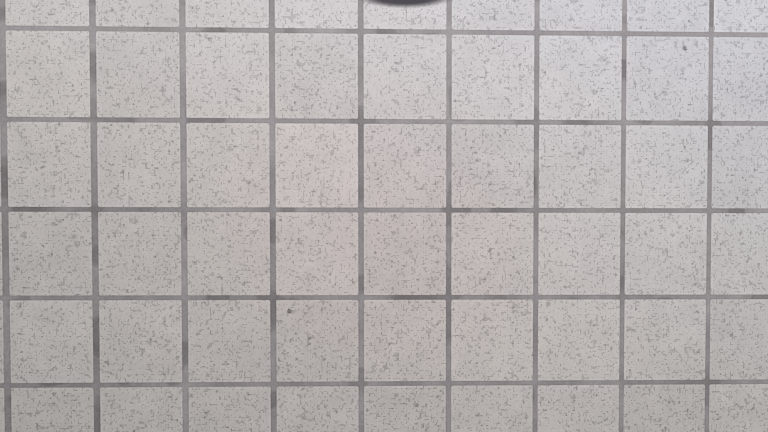
This texture is drawn by a Shadertoy shader. Its source:

```glsl
// Speckled square floor tiles with grey grout, seen under a slight perspective.
// The canvas is warped into tile space, where a rounded-box distance cuts the tiles;
// hash noise adds grains, stains and tone shifts, and a broad gradient adds the light.

float hash(vec2 p) {
    vec3 q = fract(p.xyx * vec3(0.1031, 0.1030, 0.0973));
    q += dot(q, q.yzx + 33.33);
    return fract((q.x + q.y) * q.z);
}

float noise(vec2 p) {
    vec2 i = floor(p), f = fract(p);
    f = f * f * (3.0 - 2.0 * f);
    return mix(mix(hash(i), hash(i + vec2(1, 0)), f.x),
               mix(hash(i + vec2(0, 1)), hash(i + vec2(1, 1)), f.x), f.y);
}

float cloud(vec2 p) {
    float sum = 0.0, gain = 0.5;
    for (int i = 0; i < 4; i++) {
        sum += gain * noise(p);
        p = p * 2.03 + 17.0;
        gain *= 0.5;
    }
    return sum;
}

// Canvas position (centre at zero, y up) to grid position (y down), one unit per tile
vec2 tileSpace(vec2 p) {
    float x = (p.x - 0.24) / (1.0 + 0.0033 * p.y) + 0.501;
    float y = 0.068 - p.y - 0.00355 * (0.5 + p.y) * p.x;
    return vec2(x + 0.0028 * x * x, y + 0.007 * y * y);
}

float roundBox(vec2 p, vec2 halfSize, float radius) {
    vec2 q = abs(p) - halfSize + radius;
    return length(max(q, 0.0)) + min(max(q.x, q.y), 0.0) - radius;
}

void mainImage(out vec4 fragColor, in vec2 fragCoord) {
    float pixel = 4.909 / iResolution.y;
    vec2 p = (fragCoord - 0.5 * iResolution.xy) * pixel;
    vec2 grid = tileSpace(p);
    vec2 id = floor(grid);
    vec2 local = fract(grid) - 0.5;
    vec2 seeded = grid + 60.0;

    // Joints grow narrower towards the right
    vec2 joint = vec2(0.031 - 0.0015 * p.x, 0.027);
    float dist = roundBox(local, 0.5 - joint, 0.02);
    float soft = max(0.75 * pixel, 0.009);
    float tileMask = smoothstep(soft, -soft, dist);

    // Broad light: brightest at the upper right, falling off to the sides
    float light = 0.757 + 0.027 * p.y + 0.006 * p.x - 0.0015 * p.x * p.x;
    float cool = smoothstep(-1.0, 4.5, p.y + 0.45 * p.x);
    float blush = exp(-0.22 * dot(p, p));
    vec3 tint = mix(vec3(1.005, 0.98, 0.965), vec3(0.995, 0.99, 1.012), cool);
    tint += blush * vec3(0.012, -0.008, -0.006);

    // Tile face: own tone, faint clouding, fine dark grains
    float tone = 0.024 * (hash(id + 41.0) - 0.5);
    float mottling = 0.05 * (cloud(seeded * 5.0) - 0.47);
    float fine = noise(seeded * 52.0);
    float coarse = noise(seeded * vec2(31.0, 34.0) + 9.0);
    float grains = 0.10 * smoothstep(0.64, 0.95, fine) + 0.09 * smoothstep(0.72, 0.95, coarse);
    float sparkle = 0.035 * (noise(seeded * 67.0 + 5.0) - 0.5);
    float face = light + tone + mottling + sparkle - grains;
    face += 0.015 * smoothstep(-0.035, -0.01, dist);

    // A few tiles carry one small dark chip
    vec2 chipAt = 0.7 * (vec2(hash(id + 71.0), hash(id + 93.0)) - 0.5);
    float chip = step(0.93, hash(id + 29.0)) * smoothstep(0.034, 0.015, length(local - chipAt));
    face -= 0.24 * chip;

    // Grout: darker and greyer, with stains that run along the joints
    float stain = cloud(seeded * 2.6);
    float grout = light * 0.755 + 0.14 * (0.47 - stain) + 0.04 * (noise(seeded * 40.0) - 0.5);
    grout -= 0.035 * smoothstep(0.022, 0.0, dist);
    grout -= 0.07 * smoothstep(0.62, 0.75, noise(seeded * 3.7 + 3.0));

    vec3 color = mix(grout * vec3(1.01, 0.975, 0.985), face * tint, tileMask);

    // Dark rounded shadow hanging over the top edge
    float shadow = length((p - vec2(0.24, 2.5)) / vec2(0.52, 0.13));
    color = mix(color, vec3(0.26, 0.25, 0.27), 0.9 * smoothstep(1.15, 0.6, shadow));

    fragColor = vec4(clamp(color, 0.0, 1.0), 1.0);
}
```
